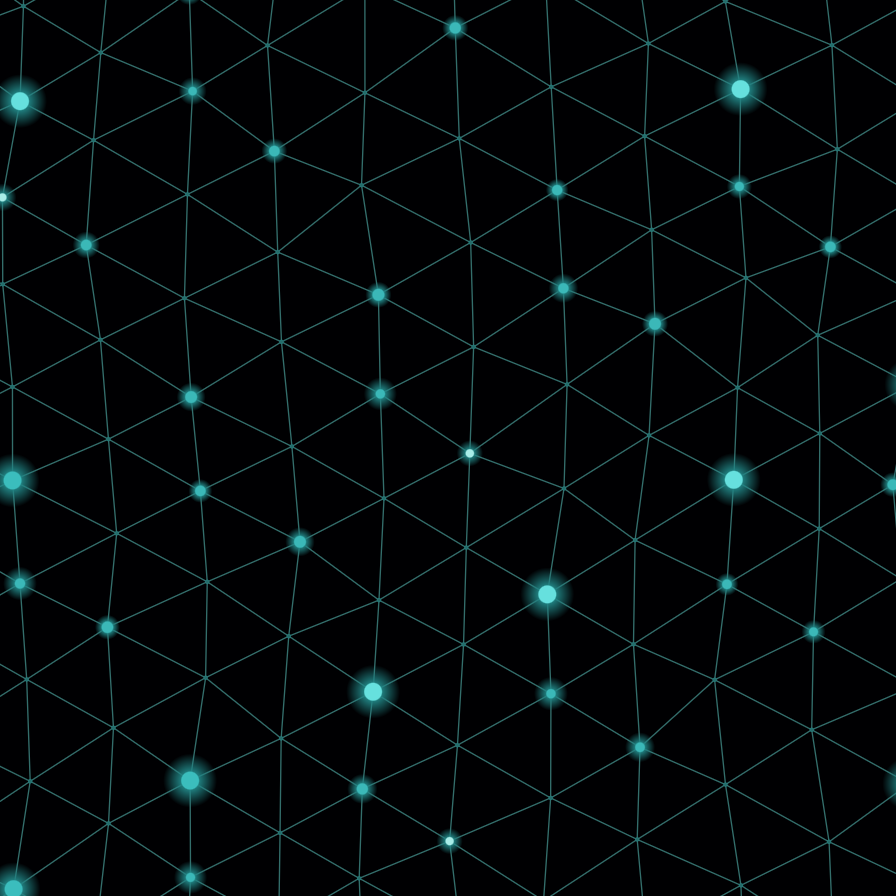
Write a Shadertoy shader that draws this background.

```glsl
// Dark triangular network of thin teal links with glowing nodes of several sizes.

float hash(vec2 p) {
    return fract(sin(dot(p, vec2(41.7, 289.3))) * 4375.85);
}

// Position of a node: staggered columns, bent by slow sines and a little jitter.
vec2 nodePosition(vec2 id) {
    float odd = mod(id.x, 2.0);
    vec2 base = vec2(0.017 + 0.1 * id.x, 0.01 + 0.111 * (id.y + 0.5 * odd));
    vec2 bend = vec2(0.012 * sin(0.75 * id.y - 0.45 * id.x + 0.4) + 0.004 * sin(1.7 * id.y + id.x),
                     0.009 * sin(0.7 * id.x + 0.5 * id.y) + 0.004 * sin(1.9 * id.x - id.y));
    vec2 jitter = vec2(hash(id), hash(id + 17.0)) - 0.5;
    return base + bend + 0.013 * jitter;
}

float segmentDistance(vec2 p, vec2 a, vec2 b) {
    vec2 ab = b - a;
    return length(p - a - ab * clamp(dot(p - a, ab) / dot(ab, ab), 0.0, 1.0));
}

// Antialiased coverage of a shape from its signed distance.
float coverage(float d, float pixel) {
    return clamp(0.5 - d / pixel, 0.0, 1.0);
}

void mainImage(out vec4 fragColor, in vec2 fragCoord) {
    float pixel = 1.0 / iResolution.y;
    vec2 p = fragCoord * pixel;
    vec2 cell = floor(p / vec2(0.1, 0.111));

    float linkDistance = 1.0;
    float glow = 0.0;
    float core = 0.0;
    vec3 coreColor = vec3(0.0);

    for (int i = -2; i <= 2; i++) {
        for (int j = -2; j <= 2; j++) {
            vec2 id = cell + vec2(i, j);
            vec2 node = nodePosition(id);
            float odd = mod(id.x, 2.0);

            // Links upward and to the two neighbours in the next column
            linkDistance = min(linkDistance, segmentDistance(p, node, nodePosition(id + vec2(0, 1))));
            linkDistance = min(linkDistance, segmentDistance(p, node, nodePosition(id + vec2(1, odd))));
            linkDistance = min(linkDistance, segmentDistance(p, node, nodePosition(id + vec2(1, odd - 1.0))));

            // Evenly spread ranks pick large, small and plain nodes
            float rank = fract(dot(id, vec2(0.618, 0.755)) + 0.12 * hash(id + 5.0));
            float variant = hash(id + 31.0);
            float coreRadius = 0.0017;
            float glowRadius = 0.003;
            vec3 tint = vec3(0.15, 0.42, 0.41);
            if (rank < 0.09) {
                coreRadius = 0.01;
                glowRadius = 0.03;
                tint = mix(vec3(0.23, 0.74, 0.74), vec3(0.4, 0.88, 0.87), step(0.8, variant));
            } else if (rank < 0.36) {
                coreRadius = mix(0.0045, 0.0068, variant);
                glowRadius = mix(0.012, 0.019, hash(id + 53.0));
                tint = mix(vec3(0.23, 0.72, 0.72), vec3(0.66, 0.93, 0.91), step(variant, 0.1));
            }

            float d = length(p - node);
            float falloff = clamp((glowRadius - d) / (glowRadius - coreRadius), 0.0, 1.0);
            glow = max(glow, falloff);
            float disc = coverage(d - coreRadius, pixel * 1.3);
            if (disc > core) {
                core = disc;
                coreColor = tint;
            }
        }
    }

    // Background, links, halos, then solid cores
    vec3 color = vec3(0.0, 0.0, 0.008);
    color = mix(color, vec3(0.2, 0.43, 0.42), coverage(linkDistance - 0.00075, pixel));
    color = mix(color, vec3(0.13, 0.52, 0.52), 0.95 * glow);
    color = mix(color, coreColor, core);
    fragColor = vec4(color, 1.0);
}
```
